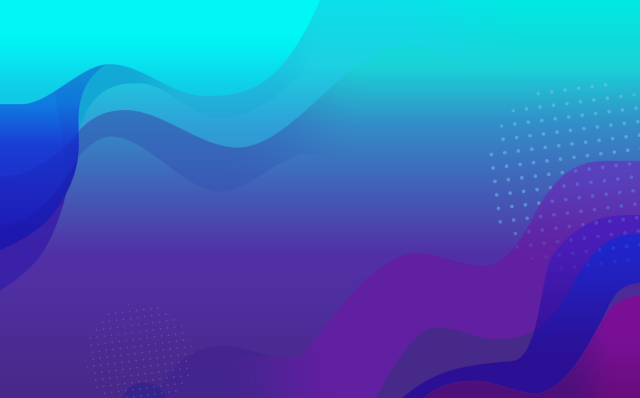
Give the GLSL for this background, as a WebGL 2 fragment shader.

```glsl
#version 300 es
precision highp float;
// Layered translucent waves over a cyan to violet gradient, with two round halftone patches.

uniform vec2 u_resolution;
out vec4 fragColor;

const float CANVAS_WIDTH = 7.68;

// Smooth curve through knots of (position, height, slope)
float curve(float x, vec3 k[5]) {
  float y = k[0].y;
  for (int i = 0; i < 4; i++) {
    if (x < k[i].x) break;
    float w = k[i + 1].x - k[i].x;
    float t = clamp((x - k[i].x) / w, 0.0, 1.0);
    float bend = w * t * (1.0 - t) * ((1.0 - t) * k[i].z - t * k[i + 1].z);
    y = mix(k[i].y, k[i + 1].y, smoothstep(0.0, 1.0, t)) + bend;
  }
  return y;
}

// Antialiased coverage, one where d is positive
float cover(float d) {
  return clamp(0.5 + d / max(fwidth(d), 1e-4), 0.0, 1.0);
}

// Gradient with four colour stops
vec3 ramp(float y, vec4 stops, vec3 a, vec3 b, vec3 c, vec3 d) {
  vec3 t = clamp((y - stops.xyz) / (stops.yzw - stops.xyz), 0.0, 1.0);
  return mix(mix(mix(a, b, t.x), c, t.y), d, t.z);
}

// Tilted dot grid inside a disc
float halftone(vec2 p, vec2 center, float radius, float pitch, float dotRadius, float pixel) {
  vec2 q = p - center;
  float tilt = 0.13;
  vec2 g = mat2(cos(tilt), sin(tilt), -sin(tilt), cos(tilt)) * q / pitch;
  float d = length(fract(g) - 0.5) * pitch;
  float disc = 1.0 - smoothstep(radius - 0.04, radius, length(q));
  return disc * (1.0 - smoothstep(dotRadius - pixel * 0.6, dotRadius + pixel * 0.6, d));
}

void main() {
  // Canvas units, y runs down from the top
  float pixel = CANVAS_WIDTH / u_resolution.x;
  vec2 p = vec2(gl_FragCoord.x, u_resolution.y - gl_FragCoord.y) * pixel;

  // Backdrop
  vec3 col = ramp(p.y, vec4(0.0, 0.8, 1.5, 3.05), vec3(0.0, 0.91, 0.89),
    vec3(0.1, 0.82, 0.84), vec3(0.2, 0.55, 0.78), vec3(0.32, 0.19, 0.65));
  col = mix(col, vec3(0.28, 0.16, 0.54), smoothstep(2.9, 4.9, p.y));

  // Upper translucent waves
  float pale = cover(curve(p.x, vec3[5](vec3(0.9, 1.62, -1.2), vec3(1.5, 1.32, 0.0),
    vec3(2.85, 1.77, 0.0), vec3(4.85, 0.55, 0.0), vec3(6.3, 0.98, 0.0))) - p.y);
  float shade = cover(curve(p.x, vec3[5](vec3(0.75, 2.1, -1.2), vec3(1.33, 1.64, 0.0),
    vec3(2.65, 2.3, 0.0), vec3(3.7, 1.85, 0.0), vec3(4.6, 2.3, 0.4))) - p.y);
  shade *= (1.0 - pale) * (1.0 - smoothstep(2.6, 4.4, p.x));
  col = mix(col, vec3(0.2, 0.32, 0.7), 0.5 * shade);
  col = mix(col, vec3(0.14, 0.8, 0.97), 0.32 * pale * (1.0 - smoothstep(4.5, 6.3, p.x)));

  float teal = cover(curve(p.x, vec3[5](vec3(0.93, 1.6, -3.0), vec3(1.15, 1.18, -1.0),
    vec3(1.68, 1.0, 0.0), vec3(2.63, 1.42, 0.0), vec3(3.6, 0.9, -1.0))) - p.y);
  float tealFade = mix(0.85, 0.25, smoothstep(1.5, 2.3, p.x)) * (1.0 - smoothstep(3.2, 3.9, p.x));
  col = mix(col, vec3(0.06, 0.64, 0.83), tealFade * teal);

  // Left blue lobes, measured sideways
  float outerLobe = cover(curve(p.y, vec3[5](vec3(0.6, 0.62, 0.0), vec3(2.0, 0.79, 0.1),
    vec3(2.45, 0.76, -0.3), vec3(3.0, 0.53, -0.6), vec3(3.5, -0.02, -1.6))) - p.x);
  float innerLobe = cover(curve(p.y, vec3[5](vec3(0.75, 1.3, -1.5), vec3(1.1, 1.0, -0.4),
    vec3(1.85, 0.94, -0.1), vec3(2.4, 0.75, -0.6), vec3(3.01, -0.02, -2.4))) - p.x);
  vec3 lobeColor = ramp(p.y, vec4(0.9, 1.25, 1.75, 2.9), vec3(0.06, 0.58, 0.86),
    vec3(0.06, 0.48, 0.88), vec3(0.1, 0.24, 0.83), vec3(0.13, 0.1, 0.74));
  vec3 lobeShadow = vec3(0.1, 0.08, 0.62);
  lobeColor = mix(lobeColor, lobeShadow, 0.2 * cover(p.y - 2.12 + 0.6 * p.x * p.x));
  lobeColor = mix(lobeColor, lobeShadow, 0.35 * cover(p.y - 2.7 + 0.9 * p.x * p.x));
  lobeColor = mix(lobeColor, lobeShadow, 0.08 * (1.0 - outerLobe));
  col = mix(col, vec3(0.22, 0.12, 0.66), 0.9 * outerLobe);
  col = mix(col, lobeColor, innerLobe);

  // Bright cyan cap
  float cap = cover(curve(p.x, vec3[5](vec3(0.25, 1.25, 0.0), vec3(1.32, 0.77, 0.0),
    vec3(2.45, 1.15, 0.0), vec3(3.45, 0.7, -1.3), vec3(3.9, -0.15, -2.6))) - p.y);
  col = mix(col, mix(vec3(0.0, 0.97, 0.96), vec3(0.07, 0.78, 0.9), smoothstep(0.3, 1.3, p.y)), cap);

  // Lower violet hills
  float lowHill = cover(p.y - curve(p.x, vec3[5](vec3(1.7, 4.95, -1.4), vec3(2.1, 4.4, -1.0),
    vec3(2.7, 4.15, 0.0), vec3(3.45, 4.3, 0.0), vec3(4.0, 4.3, 0.0))));
  col = mix(col, vec3(0.26, 0.14, 0.56), 0.8 * lowHill);
  col = mix(col, vec3(0.19, 0.13, 0.56), 0.8 * cover(0.28 - length(p - vec2(1.73, 4.87))));
  float bigHill = cover(p.y - curve(p.x, vec3[5](vec3(3.6, 4.28, -1.2), vec3(5.0, 3.04, 0.0),
    vec3(5.8, 3.19, 0.0), vec3(6.4, 2.6, -2.0), vec3(7.3, 1.93, 0.0))));
  vec3 hillColor = mix(vec3(0.34, 0.27, 0.75), vec3(0.38, 0.12, 0.63), smoothstep(1.8, 3.2, p.y));
  col = mix(col, hillColor, smoothstep(2.6, 4.1, p.x) * bigHill);

  // Overlapping blue ribbons
  float inner = cover(p.y - curve(p.x, vec3[5](vec3(4.45, 4.9, -2.0), vec3(5.25, 3.93, 0.0),
    vec3(5.95, 4.07, 0.0), vec3(6.85, 3.45, -1.9), vec3(7.6, 2.81, 0.0))));
  float ribbon = cover(p.y - curve(p.x, vec3[5](vec3(4.75, 4.85, -1.0), vec3(6.05, 4.34, -0.1),
    vec3(6.42, 3.93, -3.6), vec3(6.62, 3.08, -1.4), vec3(7.6, 2.58, 0.0))));
  vec3 deepBlue = mix(vec3(0.12, 0.15, 0.8), vec3(0.17, 0.06, 0.58), smoothstep(2.7, 4.5, p.y));
  vec3 indigo = mix(vec3(0.29, 0.12, 0.73), vec3(0.22, 0.07, 0.62), smoothstep(2.6, 4.1, p.y));
  col = mix(col, vec3(0.28, 0.16, 0.54), inner);
  col = mix(col, mix(indigo, deepBlue, inner), ribbon);

  // Magenta corner with a grey violet rim
  float corner = p.y - curve(p.x, vec3[5](vec3(5.0, 4.85, -1.0), vec3(5.7, 4.57, 0.0),
    vec3(6.43, 4.72, 0.0), vec3(7.3, 3.68, -2.1), vec3(7.75, 3.37, -0.4)));
  vec3 magenta = mix(vec3(0.36, 0.07, 0.56), vec3(0.48, 0.06, 0.59), smoothstep(6.8, 7.4, p.x));
  magenta *= 1.0 - 0.15 * smoothstep(3.9, 4.8, p.y);
  col = mix(col, vec3(0.3, 0.17, 0.6), cover(corner));
  col = mix(col, magenta, cover(corner - 0.15 * smoothstep(7.15, 7.5, p.x)));

  // Halftone patches
  float rightDots = halftone(p, vec2(7.0, 2.12), 1.19, 0.163, 0.022, pixel);
  float dotFade = mix(0.5, 0.25, bigHill) * (1.0 - 0.75 * smoothstep(2.4, 3.3, p.y));
  col = mix(col, vec3(0.45, 0.78, 0.93), rightDots * dotFade);
  float leftDots = halftone(p, vec2(1.67, 4.28), 0.66, 0.085, 0.01, pixel);
  col = mix(col, vec3(0.55, 0.45, 0.8), leftDots * 0.35);
  fragColor = vec4(col, 1.0);
}
```
